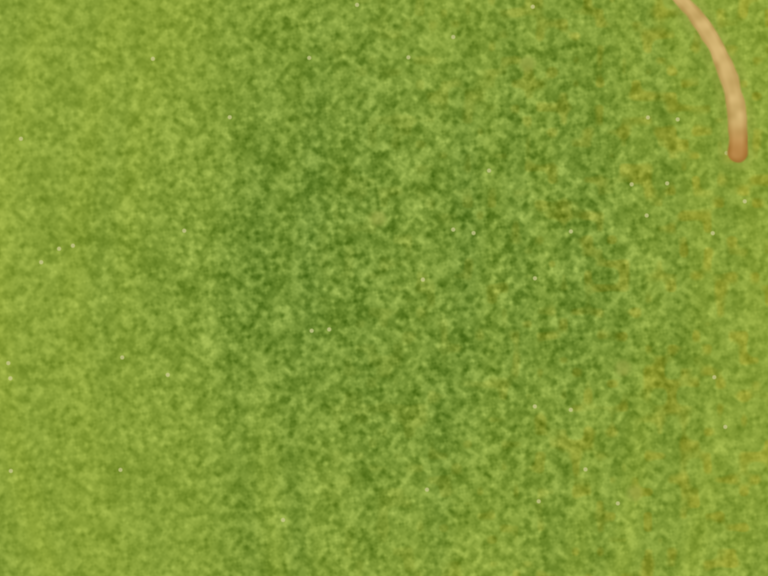
Reproduce this texture procedurally as a WebGL 2 fragment shader.

```glsl
#version 300 es
precision highp float;
// Mown lawn seen from above: fine leafy grain, bowed mowing streaks, pale specks and one dry stalk.

uniform vec2 u_resolution;
out vec4 fragColor;

// Lengths are in canvas heights
const vec3 LUSH_GREEN = vec3(0.455, 0.567, 0.206);
const vec3 SUNNY_GREEN = vec3(0.545, 0.634, 0.222);
const vec3 GRAIN_TINT = vec3(0.340, 0.310, 0.250);
const vec3 DRY_TINT = vec3(0.045, -0.010, -0.030);
const vec3 PALE_STRAW = vec3(0.80, 0.79, 0.57);
const vec3 PATCH_COLOR = vec3(0.60, 0.64, 0.28);
const vec3 STALK_COLOR = vec3(0.80, 0.68, 0.42);
const vec3 STALK_TIP = vec3(0.72, 0.53, 0.28);
const vec2 LUSH_CENTER = vec2(0.72, 0.50);
const float GRAIN_FREQ = 125.0;
const float STREAK_FREQ = 22.0;
const float STREAK_BOW = 0.6;
const float STREAK_GAIN = 0.055;
const vec2 STALK_START = vec2(1.165, 1.02);
const vec2 STALK_BEND = vec2(1.292, 0.90);
const vec2 STALK_END = vec2(1.280, 0.735);
const int STALK_STEPS = 12;

float hash(vec2 cell) {
  uvec2 u = uvec2(ivec2(cell) + 4096) * uvec2(1597u, 3571u);
  uint h = (u.x ^ u.y) * 74699u;
  h = (h ^ (h >> 15)) * 48271u;
  h ^= h >> 13;
  return float(h & 65535u) / 65535.0;
}

float noise(vec2 p) {
  vec2 i = floor(p), f = fract(p);
  f = f * f * (3.0 - 2.0 * f);
  float low = mix(hash(i), hash(i + vec2(1, 0)), f.x);
  float high = mix(hash(i + vec2(0, 1)), hash(i + vec2(1, 1)), f.x);
  return mix(low, high, f.y) - 0.5;
}

// Leafy grain: fine blades over small clumps, turned to hide the lattice
float grain(vec2 p) {
  mat2 turn = mat2(0.8, 0.6, -0.6, 0.8);
  vec2 q = turn * p * GRAIN_FREQ;
  return 0.58 * noise(q) + 0.42 * noise(turn * q * 0.62 + 31.0)
       + 0.20 * noise(q * 0.27 + 77.0) + 0.22 * noise(q * 1.9 + 13.0);
}

// Soft dots, at most one per cell, in a given fraction of the cells
float scatter(vec2 p, float freq, float share, float radius, float seed) {
  vec2 cell = floor(p * freq);
  vec2 key = cell + seed;
  vec2 spot = 0.3 + 0.4 * vec2(hash(key + 211.0), hash(key + 503.0));
  float d = length(fract(p * freq) - spot) / freq;
  return step(hash(key), share) * (1.0 - smoothstep(0.3 * radius, radius, d));
}

vec2 stalkPoint(float t) {
  return mix(mix(STALK_START, STALK_BEND, t), mix(STALK_BEND, STALK_END, t), t);
}

// x: distance to the stalk axis, y: position along it
vec2 stalkDistance(vec2 p) {
  vec2 nearest = vec2(1e3, 0.0);
  vec2 a = stalkPoint(0.0);
  for (int i = 1; i <= STALK_STEPS; i++) {
    vec2 b = stalkPoint(float(i) / float(STALK_STEPS));
    float s = clamp(dot(p - a, b - a) / dot(b - a, b - a), 0.0, 1.0);
    float d = length(p - mix(a, b, s));
    if (d < nearest.x) nearest = vec2(d, (float(i - 1) + s) / float(STALK_STEPS));
    a = b;
  }
  return nearest;
}

void main() {
  vec2 p = gl_FragCoord.xy / u_resolution.y;
  vec2 q = p - LUSH_CENTER;

  // Broad tone: lush in the middle, sunny and softer towards the rim
  float rim = length(q * vec2(q.x < 0.0 ? 1.1 : 0.95, 0.85));
  float sunny = smoothstep(0.12, 0.78, rim + 0.16 * noise(p * 4.0));
  vec3 color = mix(LUSH_GREEN, SUNNY_GREEN, sunny);

  // Mowing streaks, bowed outwards
  float bowed = q.x * (1.0 + STREAK_BOW * q.y * q.y);
  float streak = noise(vec2(bowed * STREAK_FREQ, p.y * 1.6) + 50.0);
  color += STREAK_GAIN * streak * vec3(1.0, 0.8, 0.3);

  // Grain and faint dry mottling
  color += GRAIN_TINT * grain(p) * mix(1.0, 0.6, sunny);
  float dry = smoothstep(0.1, 0.4, noise(p * 48.0 + 9.0));
  color += DRY_TINT * dry * smoothstep(-0.3, 0.5, q.x);

  // Worn patches and tiny pale specks
  color = mix(color, PATCH_COLOR, 0.6 * scatter(p, 4.0, 0.12, 0.020, 17.0));
  color = mix(color, PALE_STRAW, 0.75 * scatter(p, 36.0, 0.025, 0.0055, 90.0));

  // Dry stalk with a faint fuzzy halo
  vec2 stalk = stalkDistance(p);
  float radius = mix(0.012, 0.017, stalk.y) + 0.004 * noise(p * 45.0);
  color = mix(color, PATCH_COLOR, 0.35 * (1.0 - smoothstep(radius, radius + 0.025, stalk.x)));
  vec3 straw = mix(STALK_COLOR, STALK_TIP, smoothstep(0.8, 1.0, stalk.y));
  straw += 0.10 * noise(p * 70.0) - 0.07 * smoothstep(0.3, 1.0, stalk.x / radius);
  float cover = 1.0 - smoothstep(radius - 0.003, radius + 0.003, stalk.x);
  color = mix(color, straw, cover);

  fragColor = vec4(clamp(color, 0.0, 1.0), 1.0);
}
```
